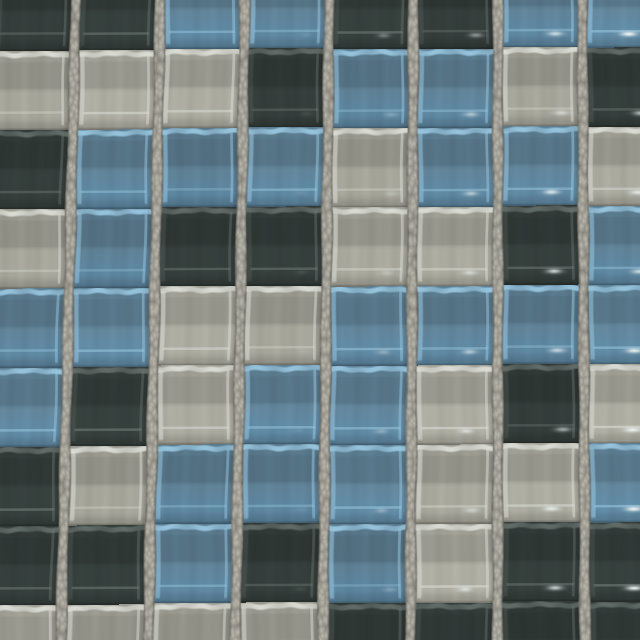
Give the GLSL for this texture, as a WebGL 1 fragment shader.

```glsl
precision highp float;
// Glass mosaic of blue, stone and charcoal tiles with speckled vertical grout.
uniform vec2 u_resolution;

float hash(vec2 p) {
  return fract(sin(dot(p, vec2(41.3, 289.1))) * 4375.85);
}

// Distance to the nearest jittered point
float cellular(vec2 p) {
  vec2 cell = floor(p);
  float nearest = 2.0;
  for (int j = -1; j <= 1; j++) {
    for (int i = -1; i <= 1; i++) {
      vec2 c = cell + vec2(float(i), float(j));
      vec2 point = c + vec2(hash(c), hash(c + 17.0));
      nearest = min(nearest, distance(p, point));
    }
  }
  return nearest;
}

float softLine(float d, float halfWidth) {
  return 1.0 - smoothstep(halfWidth * 0.3, halfWidth, abs(d));
}

// Soft segment that spans lo to hi
float span(float x, float lo, float hi) {
  return smoothstep(lo, lo + 0.04, x) * (1.0 - smoothstep(hi - 0.04, hi, x));
}

vec3 glassTile(vec2 q, vec2 id, float across) {
  float pick = hash(id + 3.7);
  float dark = step(0.72, pick);
  float blue = 1.0 - step(0.45, pick);
  vec3 glass = mix(vec3(0.61, 0.61, 0.57), vec3(0.35, 0.475, 0.55), blue);
  glass = mix(glass, vec3(0.19, 0.225, 0.215), dark);
  vec3 shine = mix(vec3(0.86, 0.87, 0.84), vec3(0.60, 0.78, 0.88), blue);
  shine = mix(shine, vec3(0.46, 0.50, 0.48), dark);

  // Depth: faint streaks, shaded upper half, clearer lower half
  float seed = hash(id + 9.1);
  float streaks = sin(q.x * 17.0 + seed * 6.0) + 0.6 * sin(q.x * 41.0 + seed * 20.0);
  vec3 color = glass * (0.97 + 0.06 * seed + 0.018 * streaks);
  color *= 1.0 + 0.09 * smoothstep(0.46, 0.54, q.y) - 0.05 * span(q.y, 0.12, 0.5);
  color += vec3(-0.01, 0.015, 0.035) * blue * smoothstep(0.5, 0.8, q.y);
  color *= 1.0 - 0.13 * smoothstep(0.82, 0.97, q.y);

  // Inner reflections of the side and lower faces
  float inside = span(q.y, 0.04, 0.96);
  color = mix(color, shine, inside * softLine(q.x - 0.93, 0.028) * (0.5 - 0.15 * dark));
  color = mix(color, shine, inside * softLine(q.x - 0.035, 0.045) * (0.55 - 0.35 * dark));
  float sill = softLine(q.y - 0.775 - 0.02 * seed, 0.024) * span(q.x, 0.03, 0.96);
  color = mix(color, shine, sill * (0.3 + 0.3 * seed));
  color *= 1.0 - 0.12 * smoothstep(0.94, 1.0, q.x);

  // Bright, slightly wavy top edge and dark joint below
  float wave = 0.01 * sin(q.x * 9.0 + seed * 30.0) + 0.006 * sin(q.x * 23.0 + seed * 11.0);
  float rim = softLine(q.y - 0.045 - wave, 0.05);
  float rimWear = 0.85 + 0.15 * sin(q.x * 13.0 + seed * 25.0);
  color = mix(color, shine, rim * rimWear * (0.95 - 0.25 * dark));
  color *= 1.0 - 0.22 * smoothstep(0.96, 1.0, q.y);

  // Lamp glint, stronger and longer towards the right
  vec2 glint = (q - vec2(0.80 - 0.25 * across * seed, 0.83)) / vec2(0.04 + 0.07 * across, 0.03);
  float lamp = exp(-dot(glint, glint)) * smoothstep(0.35, 0.95, across);
  return mix(color, vec3(0.92, 0.95, 0.95), lamp * (0.55 + 0.45 * seed));
}

void main() {
  vec2 uv = gl_FragCoord.xy / u_resolution;
  float down = 1.0 - uv.y;

  // Grid widens slightly downwards; columns are laid a little unevenly
  float column = (uv.x - 0.1185 + 0.0234 * down) / (0.1319 + 0.0046 * down);
  column += 0.008 * sin(down * 31.0 + floor(column) * 2.0);
  float columnId = floor(column);
  float row = (down - 0.0742 - 0.004 * (1.0 - uv.x)) / 0.1237;
  row += 0.035 * (hash(vec2(columnId, 5.0)) - 0.5);
  vec2 id = vec2(columnId, floor(row));
  vec2 cell = fract(vec2(column, row));

  // Tile inside its vertical joints
  vec2 q = vec2((cell.x - 0.065) / 0.87, cell.y);
  vec3 color = glassTile(q, id, uv.x);

  // Speckled grout, shaded at its edges
  float joint = min(cell.x, 1.0 - cell.x);
  float grain = cellular(uv * vec2(130.0, 85.0));
  vec3 grout = vec3(0.67, 0.66, 0.62) * (1.08 - 0.3 * grain);
  grout *= 1.0 - 0.28 * smoothstep(0.03, 0.065, joint);
  float edge = 0.007 + 4.0 / u_resolution.x;
  float tileMask = smoothstep(0.063 - edge, 0.063 + edge, joint);
  gl_FragColor = vec4(mix(grout, color, tileMask), 1.0);
}
```
